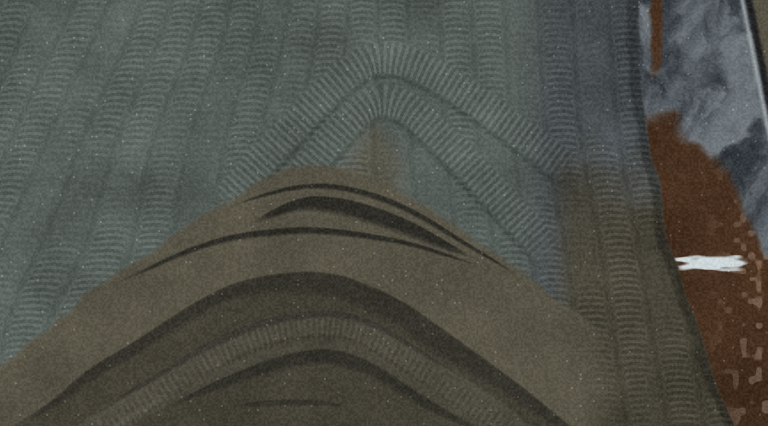
Give the GLSL for this texture, as a Shadertoy shader.

```glsl
// Aerial view of an arched sand mound on tracked gravel beside a muddy wet strip.
#define RUNG_STEP 0.0148
#define LANE_WIDTH 0.083
#define TREAD_DEPTH 0.075
#define GRAIN 0.075
#define GRAVEL vec3(0.335, 0.367, 0.35)
#define BLUE_GRAVEL vec3(0.265, 0.285, 0.3)
#define SAND vec3(0.338, 0.322, 0.27)
#define DARK_SAND vec3(0.252, 0.24, 0.2)
#define SHADOW vec3(0.175, 0.172, 0.15)
#define MUD vec3(0.27, 0.185, 0.125)
#define GLARE vec3(0.8, 0.84, 0.85)

float hash(vec2 p) {
  vec3 q = fract(vec3(p.xyx) * 0.1031);
  q += dot(q, q.yzx + 33.33);
  return fract((q.x + q.y) * q.z);
}

float noise(vec2 p) {
  vec2 i = floor(p), f = fract(p);
  f = f * f * (3.0 - 2.0 * f);
  return mix(mix(hash(i), hash(i + vec2(1, 0)), f.x),
             mix(hash(i + vec2(0, 1)), hash(i + vec2(1, 1)), f.x), f.y);
}

float fbm(vec2 p) {
  float sum = 0.0, amp = 0.5;
  for (int i = 0; i < 5; i++) {
    sum += amp * noise(p);
    p = mat2(1.6, 1.2, -1.2, 1.6) * p + 7.3;
    amp *= 0.5;
  }
  return sum;
}

// Hyperbolic arch: x = signed distance (positive above), y = position along it
vec2 arch(vec2 p, vec2 peak, float r, float leftSlope, float rightSlope) {
  float dx = p.x - peak.x, s = dx < 0.0 ? leftSlope : rightSlope;
  float h = length(vec2(r, s * dx)), slope = -s * s * dx / h;
  float len = sqrt(1.0 + slope * slope);
  float d = (p.y - peak.y + h - r) / len;
  float foot = dx + d * slope / len;
  return vec2(d, sign(foot) * length(vec2(foot, length(vec2(r, s * foot)) - r)));
}

float rungs(float v) {
  return smoothstep(-0.6, 0.8, sin(6.2832 * v / RUNG_STEP)) - 0.5;
}

float band(float d, float halfWidth) {
  return smoothstep(halfWidth + 0.006, halfWidth - 0.006, abs(d));
}

// Shadow under a ridge, tapering to both ends
float crescent(vec2 a, float width, float middle, float span) {
  float t = (a.y - middle) / span;
  float w = width * max(1.0 - t * t, 0.0) + 0.0005;
  return smoothstep(0.003, -0.003, a.x) * smoothstep(-w - 0.004, -w * 0.6, a.x)
    * smoothstep(1.0, 0.75, abs(t));
}

// Lay one curving track over the ground relief
float curvedTrack(float relief, vec2 a, float reach) {
  float ends = smoothstep(reach, reach - 0.09, abs(a.y));
  relief = mix(relief, rungs(a.y) + 0.13, band(a.x, 0.036) * ends);
  return relief - 0.65 * band(a.x + 0.043, 0.006) * ends;
}

// Gravel with straight lanes and two curving tracks
vec3 trackedGround(vec2 p, float rough) {
  float lean = mix(0.42, -0.12, smoothstep(0.0, 1.2, p.x));
  float lane = (p.x - lean * (p.y - 0.7) + 0.05 * noise(p * 3.0)) / LANE_WIDTH;
  float f = fract(lane) - 0.5, id = floor(lane);
  float wear = smoothstep(0.25, 0.6, noise(p * vec2(7, 4) + id * 3.7));
  float relief = rungs(p.y + f * f * 0.03 + hash(vec2(id, 9))) * band(f, 0.36) * (0.2 + 0.6 * wear);
  relief += 0.35 * (hash(vec2(id, 2)) - 0.5) - 0.3 * smoothstep(0.38, 0.47, abs(f));
  relief = curvedTrack(relief, arch(p, vec2(0.9, 0.865), 0.1, 1.14, 0.8), 0.54);
  relief = curvedTrack(relief, arch(p, vec2(0.9, 0.765), 0.09, 1.3, 1.12), 0.56);

  vec3 col = mix(GRAVEL, BLUE_GRAVEL, 0.8 * smoothstep(1.2, 1.36, p.x + 0.04 * rough));
  float sandy = smoothstep(1.27, 1.36, p.x) * smoothstep(0.62, 0.35, p.y + 0.2 * (rough - 0.5) - 0.1);
  col = mix(col, DARK_SAND * 1.1, sandy);
  float spill = smoothstep(0.1, 0.02, abs(p.x - 0.88) + 0.55 * max(p.y - 0.62, 0.0));
  col = mix(col, SAND * 0.95, 0.75 * spill * smoothstep(0.75, 0.68, p.y));
  return col * (0.83 + 0.34 * rough) + relief * TREAD_DEPTH;
}

// Sand mound with stacked ridges and a darker tracked hollow
vec3 sandMound(vec2 p, float rough) {
  p.y += 0.025 * (noise(p * 6.0) - 0.5);
  vec2 hollow = arch(p, vec2(0.7, 0.372), 0.25, 0.866, 0.88);
  vec2 shelf = arch(p, vec2(0.74, 0.278), 0.2, 0.76, 0.85);
  vec2 core = arch(p, vec2(0.75, 0.18), 0.1, 0.58, 0.72);
  float inside = smoothstep(0.004, -0.006, hollow.x);
  vec3 col = mix(SAND, DARK_SAND, inside * 0.9);
  col += 0.045 * inside * band(shelf.x + 0.03, 0.03);
  col += 0.035 * rungs(shelf.y) * band(shelf.x + 0.045, 0.026);
  col += 0.03 * band(core.x - 0.015, 0.012);

  float shade = crescent(arch(p, vec2(0.76, 0.575), 0.2, 0.75, 0.83), 0.013, 0.14, 0.38);
  shade = max(shade, crescent(arch(p, vec2(0.75, 0.545), 0.2, 1.1, 0.8), 0.044, 0.11, 0.29));
  shade = max(shade, crescent(arch(p, vec2(0.72, 0.472), 0.25, 0.62, 0.6), 0.015, -0.02, 0.46));
  shade = max(shade, 0.65 * crescent(hollow, 0.065, 0.24, 0.6));
  shade = max(shade, 0.65 * crescent(hollow, 0.035, -0.28, 0.5));
  shade = max(shade, 0.55 * crescent(shelf, 0.02, -0.1, 0.5));
  shade = max(shade, 0.8 * crescent(core, 0.038, 0.02, 0.42));
  shade = max(shade, 0.7 * crescent(arch(p, vec2(0.68, 0.065), 0.08, 0.4, 0.5), 0.016, 0.0, 0.14));
  return mix(col, SHADOW, shade) * (0.88 + 0.24 * rough);
}

// Brown mud, frosted grey bank, glare and rail
vec3 wetStrip(vec2 p, float rough) {
  vec3 col = MUD * (0.8 + 0.4 * rough);
  col += 0.16 * smoothstep(0.62, 0.78, noise(p * 55.0)) * smoothstep(1.62, 1.8, p.x);
  float frost = smoothstep(0.25, 0.75, fbm(p * vec2(16, 11) + 3.0 * rough));
  float shore = p.y - 0.71 + 3.6 * pow(max(p.x - 1.56, 0.0), 1.8) + 0.16 * (rough - 0.5);
  float streak = band(p.x - 1.535 - 0.05 * (rough - 0.5), 0.012) * smoothstep(0.8, 0.86, p.y);
  vec3 bank = mix(vec3(0.18, 0.2, 0.22), vec3(0.43, 0.46, 0.48), frost);
  col = mix(col, bank, smoothstep(-0.02, 0.025, shore) * (1.0 - streak));
  vec2 g = (p - vec2(1.667, 0.383)) / vec2(0.083, 0.019);
  float glint = length(g * g) + 0.9 * (noise(p * vec2(30, 110)) - 0.5);
  col = mix(col, GLARE, smoothstep(1.1, 0.5, glint));
  float rail = p.x - 1.95 + 0.2 * p.y;
  col = mix(col, SAND, smoothstep(0.0, 0.02, rail));
  col = mix(col, vec3(0.13), band(rail - 0.008, 0.008));
  return mix(col, GLARE * 0.75, band(rail + 0.008, 0.004));
}

void mainImage(out vec4 fragColor, in vec2 fragCoord) {
  vec2 p = fragCoord / iResolution.y;
  float rough = fbm(p * 9.0), low = 1.0 - p.y;
  float rim = arch(p, vec2(0.76, 0.612), 0.15, 0.78, 0.8).x + 0.035 * (rough - 0.5);
  float onMound = smoothstep(0.008, -0.008, rim) * smoothstep(1.47, 1.35, p.x);
  vec3 col = mix(trackedGround(p, rough), sandMound(p, rough), onMound);
  // Curved end of the ground
  float edge = p.x - 1.5 - 0.23 * low * low - 0.03 * (rough - 0.5);
  col *= 1.0 - 0.25 * band(edge + 0.012, 0.012);
  col = mix(col, wetStrip(p, rough), smoothstep(-0.003, 0.004, edge));
  // Fine grit and pale stones
  vec2 cell = p * 95.0;
  float stone = smoothstep(0.35, 0.15, length(fract(cell) - 0.5)) * step(0.975, hash(floor(cell)));
  col += GRAIN * (noise(p * 240.0) - 0.5) + 0.11 * stone;
  fragColor = vec4(clamp(col, 0.0, 1.0), 1.0);
}
```
